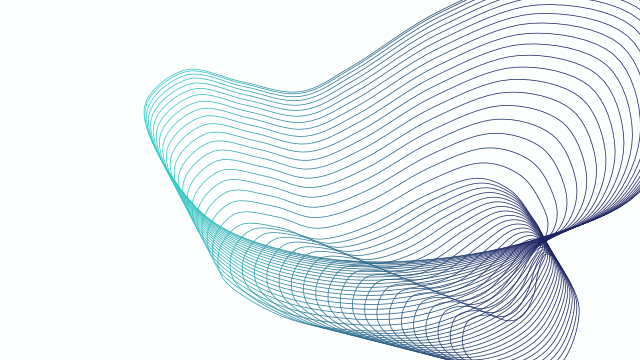
Give the GLSL for this background, as a WebGL 1 fragment shader.

```glsl
precision highp float;
// A ribbon of fine lines on white: one closed wavy loop morphs step by step
// into a small inner loop. Every step is a smooth spline through blended keys,
// drawn as a thin stroke tinted from teal on the left to navy on the right.

uniform vec2 u_resolution;

const float CANVAS_HEIGHT = 4.32;   // canvas units; y runs down from the top
const float STROKE_WIDTH = 0.009;
const int STEPS = 40;               // morph steps after the outer loop
const int KEYS = 15;                // spline keys around one loop
const int PIECES = 8;               // straight pieces per spline span

const vec3 PAPER = vec3(0.995, 1.0, 1.0);
const vec3 TEAL = vec3(0.20, 0.80, 0.79);
const vec3 STEEL = vec3(0.16, 0.44, 0.56);
const vec3 NAVY = vec3(0.11, 0.14, 0.39);

// Weights of the outer, middle and inner loop for a step in 0..2.
vec3 morphWeights(float s) {
  float toMiddle = pow(min(s, 1.0), 1.5);
  float toInner = max(s - 1.0, 0.0);
  return vec3(1.0 - toMiddle, toMiddle - toInner, toInner);
}

vec2 blendKey(vec3 w, vec2 outer, vec2 middle, vec2 inner) {
  return w.x * outer + w.y * middle + w.z * inner;
}

float segmentDistance(vec2 p, vec2 a, vec2 b) {
  vec2 ap = p - a;
  vec2 ab = b - a;
  float h = clamp(dot(ap, ab) / max(dot(ab, ab), 1e-8), 0.0, 1.0);
  return length(ap - ab * h);
}

vec2 bezier(vec2 a, vec2 b, vec2 c, vec2 d, float t) {
  float s = 1.0 - t;
  return s * s * (s * a + 3.0 * t * b) + t * t * (3.0 * s * c + t * d);
}

// Distance to the spline span k1-k2; far spans are skipped by their hull box.
float spanDistance(vec2 p, vec2 k0, vec2 k1, vec2 k2, vec2 k3, float reach) {
  vec2 b = k1 + (k2 - k0) / 6.0;
  vec2 c = k2 - (k3 - k1) / 6.0;
  vec2 low = min(min(k1, k2), min(b, c)) - reach;
  vec2 high = max(max(k1, k2), max(b, c)) + reach;
  float nearest = 10.0;
  if (all(greaterThan(p, low)) && all(lessThan(p, high))) {
    vec2 from = k1;
    for (int i = 1; i <= PIECES; i++) {
      vec2 to = bezier(k1, b, c, k2, float(i) / float(PIECES));
      nearest = min(nearest, segmentDistance(p, from, to));
      from = to;
    }
  }
  return nearest;
}

// Distance to the closed loop of one morph step.
float loopDistance(vec2 p, vec3 w, float reach) {
  vec2 k[KEYS + 3];
  // Left end and wavy upper side
  k[0] = blendKey(w, vec2(1.73, 1.30), vec2(2.62, 3.05), vec2(5.55, 4.08));
  k[1] = blendKey(w, vec2(2.22, 0.84), vec2(2.88, 2.70), vec2(5.62, 3.85));
  k[2] = blendKey(w, vec2(2.90, 0.98), vec2(3.35, 2.73), vec2(5.85, 3.78));
  k[3] = blendKey(w, vec2(3.60, 1.10), vec2(3.84, 2.87), vec2(6.10, 3.85));
  k[4] = blendKey(w, vec2(4.25, 0.78), vec2(4.45, 2.70), vec2(6.28, 3.78));
  k[5] = blendKey(w, vec2(5.30, 0.12), vec2(5.12, 2.34), vec2(6.40, 3.55));
  // Right lobe, folding through the knot
  k[6] = blendKey(w, vec2(6.60, -0.35), vec2(5.70, 2.14), vec2(6.45, 3.30));
  k[7] = blendKey(w, vec2(7.90, -0.05), vec2(6.12, 2.28), vec2(6.50, 3.12));
  k[8] = blendKey(w, vec2(8.25, 1.10), vec2(6.38, 2.60), vec2(6.57, 3.05));
  k[9] = blendKey(w, vec2(7.68, 2.30), vec2(6.48, 2.80), vec2(6.72, 3.18));
  k[10] = blendKey(w, vec2(6.50, 2.85), vec2(6.40, 3.02), vec2(6.95, 3.70));
  // Lower side back to the left end
  k[11] = blendKey(w, vec2(5.20, 3.11), vec2(5.90, 3.58), vec2(6.78, 4.30));
  k[12] = blendKey(w, vec2(3.90, 3.10), vec2(4.90, 3.95), vec2(6.40, 4.55));
  k[13] = blendKey(w, vec2(2.70, 2.75), vec2(3.65, 3.88), vec2(5.90, 4.45));
  k[14] = blendKey(w, vec2(2.05, 2.10), vec2(2.78, 3.45), vec2(5.62, 4.28));
  k[15] = k[0];
  k[16] = k[1];
  k[17] = k[2];

  float nearest = 10.0;
  for (int i = 0; i < KEYS; i++) {
    nearest = min(nearest, spanDistance(p, k[i], k[i + 1], k[i + 2], k[i + 3], reach));
  }
  return nearest;
}

// Share of a pixel covered by a stroke at distance d.
float strokeCoverage(float d, float width, float pixel) {
  float h = 0.5 * width;
  return clamp((d + h) / pixel + 0.5, 0.0, 1.0) - clamp((d - h) / pixel + 0.5, 0.0, 1.0);
}

vec3 inkColor(float x) {
  vec3 cool = mix(TEAL, STEEL, smoothstep(1.8, 4.4, x));
  return mix(cool, NAVY, smoothstep(3.8, 6.5, x));
}

void main() {
  float pixel = CANVAS_HEIGHT / u_resolution.y;
  vec2 p = gl_FragCoord.xy * pixel;
  p.y = CANVAS_HEIGHT - p.y;

  float bare = 1.0;   // share of paper still showing
  for (int i = 0; i <= STEPS; i++) {
    vec3 w = morphWeights(2.0 * float(i) / float(STEPS));
    float d = loopDistance(p, w, pixel + STROKE_WIDTH);
    bare *= 1.0 - strokeCoverage(d, STROKE_WIDTH, pixel);
  }
  gl_FragColor = vec4(mix(inkColor(p.x), PAPER, bare), 1.0);
}
```
